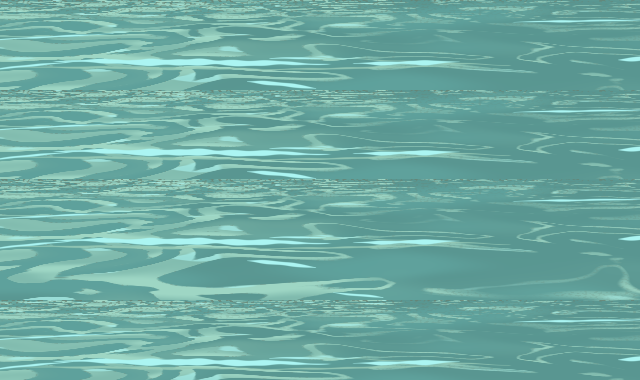
This texture is drawn by a WebGL 1 fragment shader. Its source:

```glsl
precision highp float;
// Rippled teal water with pale swirls and cyan glints, stacked in four bands of unequal height.
uniform vec2 u_resolution;

vec2 gradient(vec2 cell) {
  float angle = 6.2832 * fract(sin(dot(cell, vec2(127.1, 311.7))) * 43758.5);
  return vec2(cos(angle), sin(angle));
}

// Gradient noise, about -0.7 to 0.7
float noise(vec2 p) {
  vec2 i = floor(p), f = p - i;
  vec2 u = f * f * f * (f * (f * 6.0 - 15.0) + 10.0);
  float low = mix(dot(gradient(i), f),
                  dot(gradient(i + vec2(1, 0)), f - vec2(1, 0)), u.x);
  float high = mix(dot(gradient(i + vec2(0, 1)), f - vec2(0, 1)),
                   dot(gradient(i + vec2(1, 1)), f - vec2(1, 1)), u.x);
  return mix(low, high, u.y);
}

// Tapered, slightly wavy streak from a to b
float streak(vec2 q, vec2 a, vec2 b, float halfWidth) {
  float along = clamp((q.x - a.x) / (b.x - a.x), 0.0, 1.0);
  float center = mix(a.y, b.y, along) + 0.004 * noise(vec2(q.x * 17.0, a.y * 90.0));
  float taper = 4.0 * along * (1.0 - along);
  float width = halfWidth * taper * (0.8 + 0.7 * noise(vec2(q.x * 28.0, a.x * 50.0)));
  float soft = 0.8 / u_resolution.y;
  return smoothstep(soft, -soft, abs(q.y - center) - width) * smoothstep(0.0, 0.08, taper);
}

void main() {
  vec2 uv = gl_FragCoord.xy / u_resolution;

  // Distance below the top of the current band; the third band is the tallest
  float down = 1.0 - uv.y;
  float t = down - 0.237 * step(0.237, down) - 0.2345 * step(0.4715, down)
          - 0.3175 * step(0.789, down);
  vec2 q = vec2(uv.x, t);

  // Perspective: ripples shrink towards the top of the band
  vec2 p = vec2((q.x - 0.5) * 1.5 / (t + 0.11), 4.0 * log(t + 0.02));
  vec2 warp = vec2(noise(p * 0.8 + 4.3), 0.6 * noise(p * vec2(0.9, 0.7) + 19.7));
  vec2 w = p + 1.5 * warp;
  float swirl = sin(9.0 * noise(w) + 2.2 * noise(w * 2.3 + 7.1) + 0.6 * noise(w * 5.0));

  // Calm water to the right, with one livelier patch near the edge
  float calm = smoothstep(0.15, 0.75, q.x + 0.25 * noise(p * 0.6 + 31.0));
  calm -= 0.3 * exp(-dot((q - vec2(0.9, 0.14)) * vec2(14, 30), (q - vec2(0.9, 0.14)) * vec2(14, 30)));
  calm -= 0.2 * smoothstep(0.06, 0.0, t);
  float level = mix(0.05, 0.97, calm) + 0.35 * noise(p * vec2(1.3, 0.9) + 11.0);
  float soft = 0.05 + 14.0 / ((t + 0.02) * u_resolution.y);
  soft = min(soft, 0.45);
  float pale = smoothstep(level - soft, level + soft, swirl);

  // Deep water with a soft sheen
  float sheen = noise(vec2(q.x * 4.0, t * 14.0) + 3.0);
  vec3 color = mix(vec3(0.37, 0.63, 0.61), vec3(0.35, 0.59, 0.57),
                   smoothstep(-0.2, 0.3, sheen + 0.5 * q.x - 0.2));
  float haze = smoothstep(-0.1, 0.6, noise(w * 0.7 + 23.0)) * (1.0 - 0.8 * calm);
  color = mix(color, vec3(0.46, 0.69, 0.64), 0.8 * haze);

  // Pale reflections in two tones
  float tone = smoothstep(-0.35, 0.35, noise(w * vec2(0.8, 1.6) + 41.0));
  color = mix(color, mix(vec3(0.50, 0.73, 0.68), vec3(0.62, 0.84, 0.77), tone), pale);

  // Olive grain along the reflection edges and the top of the band
  float grain = smoothstep(0.0, 0.3, noise(vec2(q.x * 170.0, t * 230.0)));
  float rim = 4.0 * pale * (1.0 - pale) * (1.0 - 0.5 * calm);
  float crest = smoothstep(0.07, 0.0, t) * (1.0 - 0.65 * smoothstep(0.2, 0.9, q.x));
  float seam = smoothstep(0.006, 0.002, t);
  color = mix(color, vec3(0.40, 0.51, 0.45),
              grain * clamp(0.35 * rim + 0.55 * crest + 0.5 * seam, 0.0, 0.8));

  // Pale wakes beside the main glints
  float wake = streak(q, vec2(0.02, 0.176), vec2(0.42, 0.182), 0.004);
  wake = max(wake, streak(q, vec2(0.38, 0.186), vec2(0.70, 0.172), 0.003));
  wake = max(wake, streak(q, vec2(0.54, 0.155), vec2(0.80, 0.173), 0.002));
  color = mix(color, vec3(0.60, 0.80, 0.72), 0.85 * wake);

  // Cyan glints: long streaks, then small sparks on the ripples
  float glint = streak(q, vec2(-0.04, 0.188), vec2(0.13, 0.159), 0.003);
  glint = max(glint, streak(q, vec2(0.08, 0.160), vec2(0.52, 0.168), 0.010));
  glint = max(glint, streak(q, vec2(0.42, 0.155), vec2(0.51, 0.152), 0.003));
  glint = max(glint, streak(q, vec2(0.55, 0.168), vec2(0.72, 0.163), 0.007));
  glint = max(glint, streak(q, vec2(0.385, 0.214), vec2(0.495, 0.232), 0.006));
  glint = max(glint, streak(q, vec2(0.80, 0.060), vec2(1.02, 0.052), 0.003));
  glint = max(glint, streak(q, vec2(-0.03, 0.107), vec2(0.18, 0.086), 0.0025));
  glint = max(glint, streak(q, vec2(0.965, 0.158), vec2(1.05, 0.150), 0.007));
  glint = max(glint, streak(q, vec2(0.52, 0.298), vec2(0.60, 0.312), 0.004));
  float spark = pale * smoothstep(0.30, 0.42, noise(p * vec2(1.7, 2.6) + 57.0));
  color = mix(color, vec3(0.67, 0.96, 0.95), max(glint, 0.6 * spark));

  gl_FragColor = vec4(color, 1.0);
}
```
